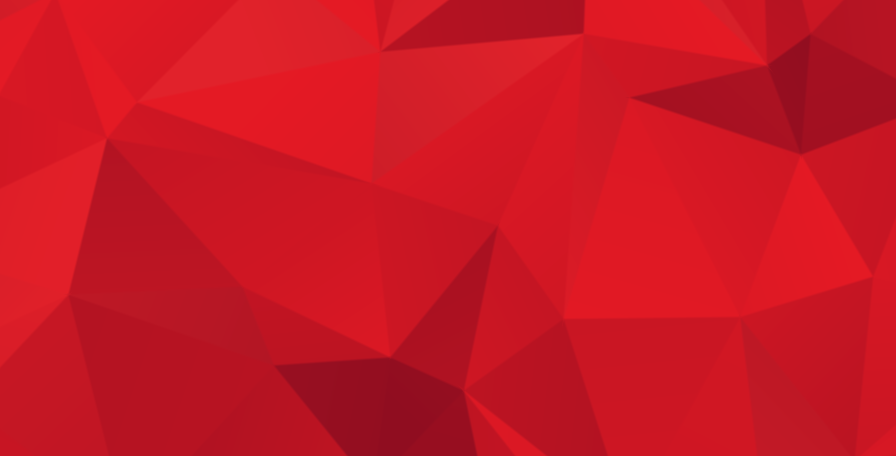
Give the GLSL for this background, as a Shadertoy shader.

```glsl
#define CELL 0.32          // mesh spacing, in canvas heights
#define JITTER 0.43        // vertex displacement, in cells
#define MESH_ANGLE -0.48   // tilt of the mesh, in radians
#define EDGE 0.0035        // half width of the facet edge blend
#define BASE_TONE 0.89     // tone away from the shadows
#define FACET_VARIATION 0.25
#define RAMP 0.45          // tone slope inside a facet
#define PALE_TINT vec3(-0.012, 0.035, 0.025)
#define DARK_RED vec3(0.565, 0.052, 0.125)
#define BRIGHT_RED vec3(0.895, 0.100, 0.143)

vec2 hash2(vec2 p) {
    vec3 q = fract(p.xyx * vec3(0.1031, 0.1030, 0.0973));
    q += dot(q, q.yzx + 33.33);
    return fract((q.xx + q.yz) * q.zy);
}

float cross2(vec2 a, vec2 b) {
    return a.x * b.y - a.y * b.x;
}

float signedArea(vec2 a, vec2 b, vec2 c) {
    return cross2(b - a, c - a);
}

mat2 rotation(float angle) {
    float c = cos(angle), s = sin(angle);
    return mat2(c, s, -s, c);
}

vec2 meshVertex(vec2 id) {
    return rotation(MESH_ANGLE) * (CELL * (id + JITTER * (2.0 * hash2(id + 41.0) - 1.0)));
}

// Distance inside the line a-b, positive on its left
float edgeDistance(vec2 p, vec2 a, vec2 b) {
    return cross2(normalize(b - a), p - a);
}

// Broad light: each flat-topped shadow holds centre, radius and depth
float lightField(vec2 p) {
    vec4 shadows[6] = vec4[6](
        vec4(0.93, 0.10, 0.29, 0.80),
        vec4(1.75, 0.86, 0.27, 0.74),
        vec4(0.34, 0.02, 0.34, 0.44),
        vec4(0.40, 0.40, 0.28, 0.27),
        vec4(1.15, 1.00, 0.18, 0.40),
        vec4(1.68, 0.05, 0.28, 0.28));
    float tone = BASE_TONE;
    for (int i = 0; i < 6; i++) {
        vec2 d = (p - shadows[i].xy) / shadows[i].z;
        float q = dot(d, d);
        tone -= shadows[i].w * exp(-q * q);
    }
    return tone;
}

// Flat tone plus a linear ramp, with a slight pale cast on some facets
vec3 facetColor(vec2 p, vec2 centre, vec2 seed) {
    vec2 rnd = hash2(seed);
    vec2 slope = 2.0 * hash2(seed + 7.7) - 1.0;
    float tone = max(lightField(centre), 0.08) + FACET_VARIATION * (rnd.x - 0.5);
    tone = clamp(tone + RAMP * dot(p - centre, slope), 0.0, 1.0);
    return mix(DARK_RED, BRIGHT_RED, tone) + PALE_TINT * tone * smoothstep(0.6, 1.0, rnd.y);
}

// Adds one counter-clockwise triangle, weighted by its coverage
void addFacet(inout vec4 sum, vec2 p, vec2 a, vec2 b, vec2 c, vec2 seed) {
    float inside = min(edgeDistance(p, a, b), min(edgeDistance(p, b, c), edgeDistance(p, c, a)));
    float coverage = smoothstep(-EDGE, EDGE, inside);
    if (coverage > 0.0) {
        sum += coverage * vec4(facetColor(p, (a + b + c) / 3.0, seed), 1.0);
    }
}

void mainImage(out vec4 fragColor, in vec2 fragCoord) {
    vec2 p = fragCoord / iResolution.y;
    vec2 home = floor(rotation(-MESH_ANGLE) * p / CELL);
    vec4 sum = vec4(0.0);

    for (int y = -1; y <= 1; y++) {
        for (int x = -1; x <= 1; x++) {
            vec2 id = home + vec2(x, y);
            vec2 a = meshVertex(id);
            vec2 b = meshVertex(id + vec2(1.0, 0.0));
            vec2 c = meshVertex(id + vec2(1.0, 1.0));
            vec2 d = meshVertex(id + vec2(0.0, 1.0));
            vec2 seed = id + 11.3;

            // Split along the diagonal that gives the fuller triangles
            float areaAC = min(signedArea(a, b, c), signedArea(a, c, d));
            float areaBD = min(signedArea(a, b, d), signedArea(b, c, d));
            if (areaAC > areaBD) {
                addFacet(sum, p, a, b, c, seed);
                addFacet(sum, p, a, c, d, seed + 53.9);
            } else {
                addFacet(sum, p, a, b, d, seed);
                addFacet(sum, p, b, c, d, seed + 53.9);
            }
        }
    }
    fragColor = vec4(sum.rgb / max(sum.a, 1e-4), 1.0);
}
```
